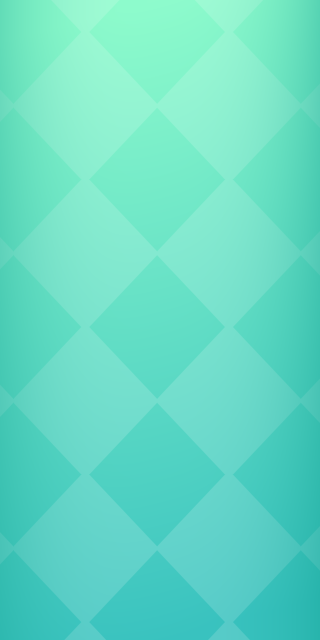
Reproduce this background procedurally as a Shadertoy shader.

```glsl
// Harlequin diamonds in mint and teal, lit from the top and shaded at the sides.

const vec3 MINT       = vec3(0.555, 0.985, 0.800);
const vec3 TURQUOISE  = vec3(0.225, 0.762, 0.750);
const vec3 SIDE_SHADE = vec3(0.050, 0.620, 0.560);

const vec2  PERIOD    = vec2(0.449, 0.2305);   // diamond spacing, in canvas fractions
const vec2  HALF_SIZE = vec2(0.212, 0.1122);   // diamond half diagonals
const vec2  CENTER    = vec2(0.491, 0.489);    // center of the middle diamond
const float TILT      = 0.13;                  // sideways lean of the gradient
const float VEIL      = 0.155;                 // white veil between the diamonds

// Offset from the center of the nearest repeat
vec2 repeatCell(vec2 p, vec2 period) {
    return (fract(p / period + 0.5) - 0.5) * period;
}

// Signed diamond field: negative inside, zero on the edge
float diamond(vec2 p, vec2 halfSize) {
    vec2 q = abs(p) / halfSize;
    return q.x + q.y - 1.0;
}

// Slightly tilted gradient from top to bottom
vec3 backdrop(vec2 uv, float tilt) {
    float t = 1.0 - uv.y + tilt * (uv.x - 0.5);
    return mix(MINT, TURQUOISE, clamp(t, 0.0, 1.0));
}

// Shade that grows toward both sides, a little stronger on the right
float sideShade(float x) {
    float edge = abs(2.0 * x - 1.0);
    return edge * edge * edge * mix(0.34, 0.40, x);
}

void mainImage(out vec4 fragColor, in vec2 fragCoord) {
    vec2 uv = fragCoord / iResolution.xy;
    vec3 color = backdrop(uv, TILT);

    // Pale diamonds left between the plain ones
    float field = diamond(repeatCell(uv - CENTER, PERIOD), HALF_SIZE);
    float soft = 0.7 * length(1.0 / (HALF_SIZE * iResolution.xy));
    color = mix(color, vec3(1.0), VEIL * smoothstep(-soft, soft, field));

    // Darkened sides
    color = mix(color, SIDE_SHADE, sideShade(uv.x));

    fragColor = vec4(color, 1.0);
}
```
